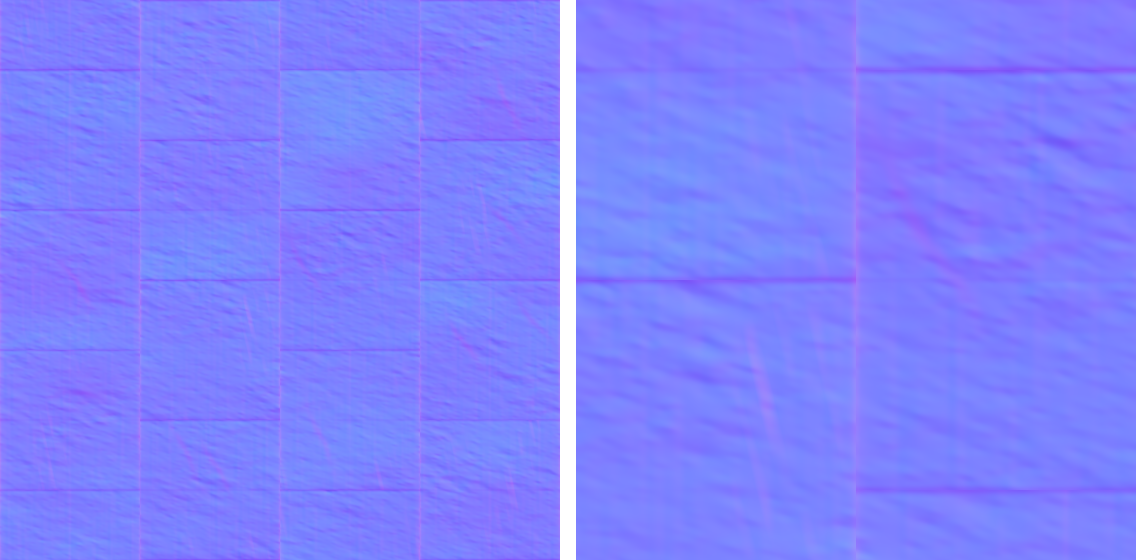
Left, the full canvas; right, a detail of the centre.
This texture map is drawn by a Shadertoy shader. Its source:

```glsl
// Tangent-space normal map of square slabs in four half-shifted columns, with slanted grain and creases.
#define TILES 4.0
#define GRAIN_ANGLE -0.26
#define GRAIN_DEPTH 0.040
#define BROAD_DEPTH 0.046
#define SCRATCH_DEPTH 0.060
#define SEAM_WIDTH 0.0023
#define JOINT_DEPTH 0.25
#define COLUMN_DEPTH 0.17
#define FOLD_DEPTH 0.06
#define CREASE_DEPTH 0.17
#define REST_SLOPE vec2(-0.018, 0.014)

vec2 hash2(vec2 p) {
    vec3 q = fract(p.xyx * vec3(0.1031, 0.1030, 0.0973));
    q += dot(q, q.yzx + 33.33);
    return fract((q.xx + q.yz) * q.zy);
}

float bell(float d, float width) {
    return exp(-d * d / (width * width));
}

// Cellular noise: gradient of soft bumps and dents, one per cell
vec2 bumpSlope(vec2 p) {
    vec2 cell = floor(p), f = fract(p), slope = vec2(0.0);
    for (int y = -1; y <= 1; y++)
    for (int x = -1; x <= 1; x++) {
        vec2 o = vec2(x, y);
        vec2 r = o + hash2(cell + o) - f;
        float height = 2.0 * hash2(cell + o + 71.0).x - 1.0;
        slope += height * 10.0 * r * exp(-5.0 * dot(r, r));
    }
    return slope;
}

// Wide drift between cool and violet areas
vec2 broadSlope(vec2 p) {
    float drift = bumpSlope(p * vec2(3.0, 4.0) + 11.0).y
                + 0.7 * bumpSlope(p * vec2(7.0, 10.0) + 31.0).y;
    return BROAD_DEPTH * drift * vec2(-0.5, 1.0);
}

// Short slanted flecks, finer and fainter with each layer
vec2 grainSlope(vec2 p) {
    vec2 along = vec2(cos(GRAIN_ANGLE), sin(GRAIN_ANGLE));
    vec2 across = vec2(-along.y, along.x);
    vec2 q = vec2(dot(p, along), dot(p, across));
    vec2 g = vec2(0.0), freq = vec2(22.0, 62.0);
    float depth = GRAIN_DEPTH;
    for (int i = 0; i < 3; i++) {
        g += bumpSlope(q * freq + 19.0 * float(i)) * depth;
        freq *= vec2(1.8, 1.55);
        depth *= 0.85;
    }
    // Flecks gather in patches, and their shaded sides are the sharper ones
    g *= 0.75 + 0.5 * smoothstep(-0.5, 1.0, bumpSlope(q * vec2(6.0, 11.0) + 60.0).x);
    g.y = g.y < 0.0 ? g.y * 1.2 : g.y * 0.8;
    return along * g.x * 0.5 + across * g.y;
}

// Straight upright scratches, denser in patches
float scratchSlope(vec2 p) {
    float patches = smoothstep(0.2, 1.0, bumpSlope(p * vec2(10.0, 6.0) + 40.0).x);
    float fine = bumpSlope(p * vec2(120.0, 7.0)).x;
    float slanted = bumpSlope(vec2(p.x + 0.22 * p.y, p.y) * vec2(85.0, 11.0) + 9.0).x;
    return SCRATCH_DEPTH * (patches * max(slanted - 0.2, 0.0) + 0.25 * fine);
}

// A few tapered creases on some of the slabs; uv is centred on the slab
vec2 creaseSlope(vec2 uv, vec2 id) {
    vec2 slope = vec2(0.0);
    for (int i = 0; i < 4; i++) {
        vec2 seed = id + 13.0 * float(i + 1);
        vec2 pick = hash2(seed), place = hash2(seed + 5.0) - 0.5;
        float angle = pick.y < 0.5 ? -0.05 - 0.4 * pick.y : -0.3 - 1.0 * pick.y;
        vec2 dir = vec2(cos(angle), sin(angle));
        vec2 r = uv - 0.7 * place;
        float along = dot(r, dir);
        float across = dot(r, vec2(-dir.y, dir.x)) + 0.01 * sin(along * 14.0 + pick.x * 30.0);
        float amount = step(pick.x, 0.28) * bell(along, 0.12 + 0.12 * pick.y);
        slope += amount * bell(across, 0.022) * vec2(-dir.y, -dir.x);
    }
    return slope * CREASE_DEPTH;
}

void mainImage(out vec4 fragColor, in vec2 fragCoord) {
    vec2 p = fragCoord / iResolution.xy;

    // Slab layout: even columns are shifted by half a slab
    vec2 grid = p * TILES;
    float column = floor(grid.x);
    grid.y += 0.5 * (1.0 - mod(column, 2.0));
    vec2 id = vec2(column, mod(floor(grid.y), TILES));
    vec2 uv = fract(grid) - 0.5;
    vec2 chance = hash2(id + 3.0);

    // Surface of one slab: tilt, drift, grain, scratches and creases
    vec2 slope = REST_SLOPE + (hash2(id + 27.0) - 0.5) * 0.03;
    slope += broadSlope(p + chance * 3.0) + grainSlope(p + chance * 7.0);
    slope.x += scratchSlope(p + chance * 5.0);
    slope += creaseSlope(uv, id);

    // Faint folds through the slab centre
    vec2 fold = uv / TILES;
    slope.y -= FOLD_DEPTH * 1.6 * chance.x * bell(fold.y, SEAM_WIDTH * 0.8);
    slope.x += FOLD_DEPTH * chance.y * bell(fold.x, SEAM_WIDTH);

    // Level joints: dark line, soft shade above, thin light lip below
    float joint = (fract(grid.y + 0.5) - 0.5) / TILES;
    float row = mod(floor(grid.y + 0.5), TILES);
    float strength = mix(0.55, 1.0, hash2(vec2(column, row) + 51.0).x);
    slope += strength * JOINT_DEPTH * bell(joint, SEAM_WIDTH) * vec2(0.1, -1.0);
    slope.y -= strength * 0.06 * bell(joint - 0.004, 0.006);
    slope.y += strength * 0.05 * bell(joint + 0.005, SEAM_WIDTH);

    // Upright column seams: pink ridge with a wide uneven glow
    float seam = (fract(grid.x + 0.5) - 0.5) / TILES;
    float wear = 0.8 + 0.2 * sin(p.y * 43.0 + 2.0 * sin(p.y * 17.0 + floor(grid.x + 0.5)));
    slope.x += wear * COLUMN_DEPTH * bell(seam, SEAM_WIDTH);
    slope.x += wear * 0.09 * bell(seam, 0.008);

    vec3 normal = normalize(vec3(slope, 1.0));
    fragColor = vec4(normal * 0.5 + 0.5, 1.0);
}
```
